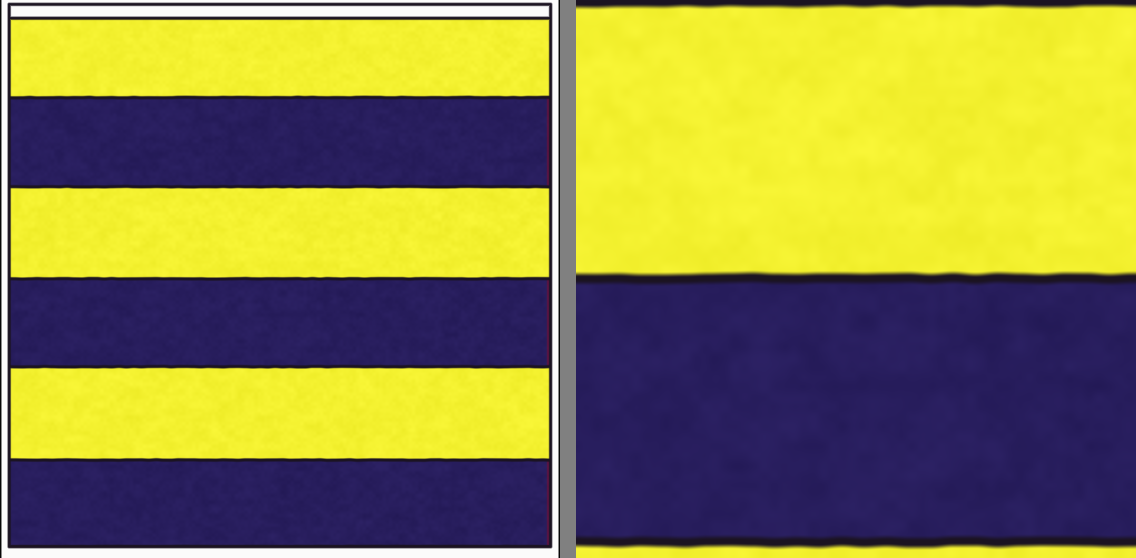
Left, the full canvas; right, a detail of the centre.
A Shadertoy shader for this pattern:

```glsl
// Three pairs of yellow and indigo horizontal stripes with dark outlines, in a
// thin frame topped by a white strip. Stripes repeat by floor; outlines come
// from distances, and value noise gives the print mottling and line wobble.

// Lengths are fractions of the canvas height
const float MARGIN_LEFT = 0.0165;
const float MARGIN_RIGHT = 0.0168;
const float FRAME_BOTTOM = 0.0203;
const float FRAME_TOP = 0.9922;
const float STRIPES_TOP = 0.9673;
const float PERIOD = 0.3226;
const float INDIGO_HEIGHT = 0.1553;
const float INDIGO_GROWTH = 0.0022;   // extra height per repeat upward
const float LINE_HALF_WIDTH = 0.0028;
const float EDGE_WIDTH = 0.0026;      // black slivers at the canvas sides
const float SOFTNESS = 0.0019;
const float WOBBLE = 0.0011;
const float MOTTLE = 0.055;

const vec3 PAPER = vec3(0.985);
const vec3 INK = vec3(0.105, 0.075, 0.13);
const vec3 YELLOW = vec3(0.955, 0.945, 0.185);
const vec3 INDIGO = vec3(0.155, 0.115, 0.365);
const vec3 RED_RIM = vec3(0.43, 0.06, 0.22);

float hash(vec2 p) {
    vec3 q = fract(vec3(p.xyx) * 0.1031);
    q += dot(q, q.yzx + 33.33);
    return fract((q.x + q.y) * q.z);
}

float valueNoise(vec2 p) {
    vec2 cell = floor(p), f = fract(p);
    f = f * f * (3.0 - 2.0 * f);
    float low = mix(hash(cell), hash(cell + vec2(1, 0)), f.x);
    float high = mix(hash(cell + vec2(0, 1)), hash(cell + vec2(1, 1)), f.x);
    return mix(low, high, f.y);
}

float boxDistance(vec2 p, vec2 lo, vec2 hi) {
    vec2 d = abs(p - 0.5 * (lo + hi)) - 0.5 * (hi - lo);
    return length(max(d, 0.0)) + min(max(d.x, d.y), 0.0);
}

// 1 where d is negative, 0 where it is positive
float coverage(float d, float soft) {
    return 1.0 - smoothstep(-soft, soft, d);
}

void mainImage(out vec4 fragColor, in vec2 fragCoord) {
    vec2 p = fragCoord / iResolution.y;
    float aspect = iResolution.x / iResolution.y;
    float pixel = 1.0 / iResolution.y;
    float soft = max(SOFTNESS, pixel);
    float right = aspect - MARGIN_RIGHT;

    // Stripe pair, with slightly uneven printed borders
    float y = p.y + WOBBLE * (valueNoise(p * vec2(75.0, 18.0)) - 0.5);
    float row = floor((y - FRAME_BOTTOM) / PERIOD);
    float local = y - FRAME_BOTTOM - row * PERIOD;
    float indigoTop = INDIGO_HEIGHT + INDIGO_GROWTH * row;
    float border = min(abs(local - indigoTop), min(local, PERIOD - local));
    float indigo = coverage(local - indigoTop, soft);
    vec3 stripes = mix(YELLOW, INDIGO, indigo);

    // Blotches and fine grain, weaker on the dark stripes
    float grain = 0.5 * valueNoise(p * vec2(65.0, 80.0))
                + 0.3 * valueNoise(p * 170.0 + 7.0)
                + 0.2 * valueNoise(p * 31.0 + 19.0) - 0.5;
    stripes += grain * MOTTLE * mix(vec3(1.0, 1.0, 1.5), vec3(0.8, 0.7, 1.2), indigo);

    // Reddish fringe at the right end of the indigo stripes
    float rim = coverage(abs(p.x - right + 0.0045) - 0.002, soft);
    stripes = mix(stripes, RED_RIM, 0.8 * rim * indigo);
    stripes = mix(stripes, INK, coverage(border - LINE_HALF_WIDTH, soft));

    // Striped field on paper, then the frame and the strip line
    vec2 lo = vec2(MARGIN_LEFT, FRAME_BOTTOM);
    float field = boxDistance(p, lo, vec2(right, STRIPES_TOP));
    float frame = boxDistance(p, lo, vec2(right, FRAME_TOP));
    vec3 color = mix(PAPER, stripes, coverage(field, soft));
    float outline = min(abs(field), abs(frame));
    color = mix(color, INK, coverage(outline - LINE_HALF_WIDTH, soft));

    // Dark slivers along both canvas sides
    float side = min(p.x, aspect - p.x);
    color = mix(color, vec3(0.02), coverage(side - EDGE_WIDTH, pixel));

    fragColor = vec4(clamp(color, 0.0, 1.0), 1.0);
}
```
